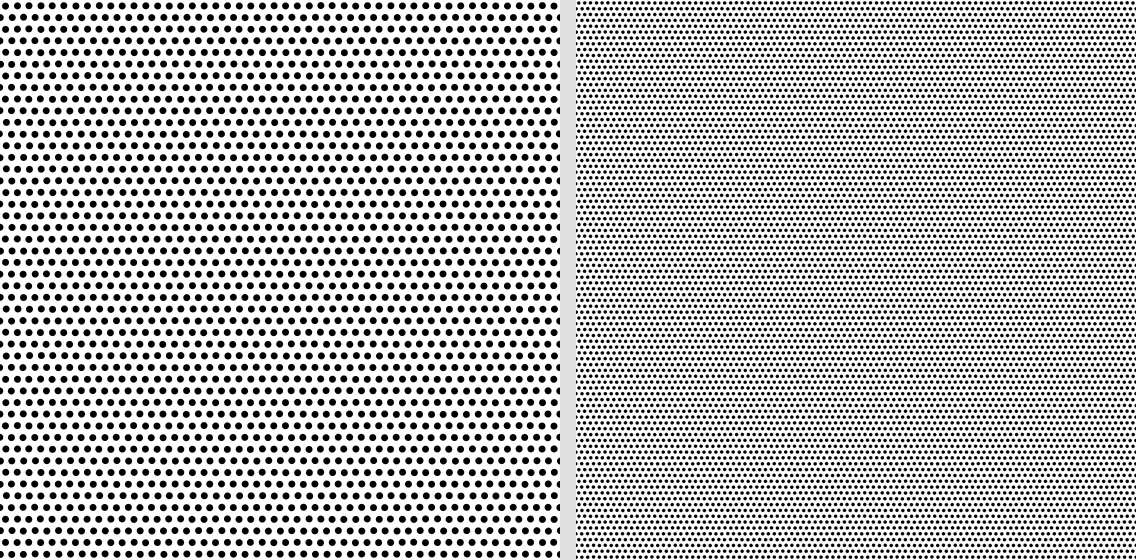
Left: one tile. Right: repeated 2 by 2.
Write a three.js fragment shader that draws this pattern.

```glsl
varying vec2 vUv;

const float REPEATS = 48.0;
const float DOT_RADIUS = 0.296;
const float ROW_DRIFT = 0.03;
const float DOT_DRIFT = 0.025;
const vec3 PAPER = vec3(1.0);
const vec3 INK = vec3(0.005);

// Sine-free hash, two values from 0 to 1
vec2 hash22(vec2 p) {
  vec3 q = fract(p.xyx * vec3(0.1031, 0.1030, 0.0973));
  q += dot(q, q.yzx + 33.33);
  return fract((q.xx + q.yz) * q.zy);
}

// Signed offset from -amount to amount
vec2 drift(vec2 id, float amount) {
  return (hash22(id) * 2.0 - 1.0) * amount;
}

float circleDistance(vec2 p, float radius) {
  return length(p) - radius;
}

// Coverage of a shape across a one-pixel edge
float coverage(float distance, float pixel) {
  return clamp(0.5 - distance / pixel, 0.0, 1.0);
}

// Signed distance to the dots of a grid with every other row shifted by half
float staggeredDots(vec2 p, float count, float radius) {
  float row = floor(p.y);
  p.x += 0.5 * (1.0 - mod(row, 2.0));
  vec2 id = mod(floor(p), count);
  vec2 local = fract(p) - 0.5;

  // Slight wander of whole rows and of single dots
  local.x -= drift(vec2(id.y, 71.0), ROW_DRIFT).x;
  local -= drift(id + 5.0, DOT_DRIFT);
  return circleDistance(local, radius);
}

void main() {
  vec2 grid = vUv * REPEATS;
  float pixel = max(fwidth(grid.x), fwidth(grid.y));
  float dots = staggeredDots(grid, REPEATS, DOT_RADIUS);
  gl_FragColor = vec4(mix(PAPER, INK, coverage(dots, pixel)), 1.0);
}
```
